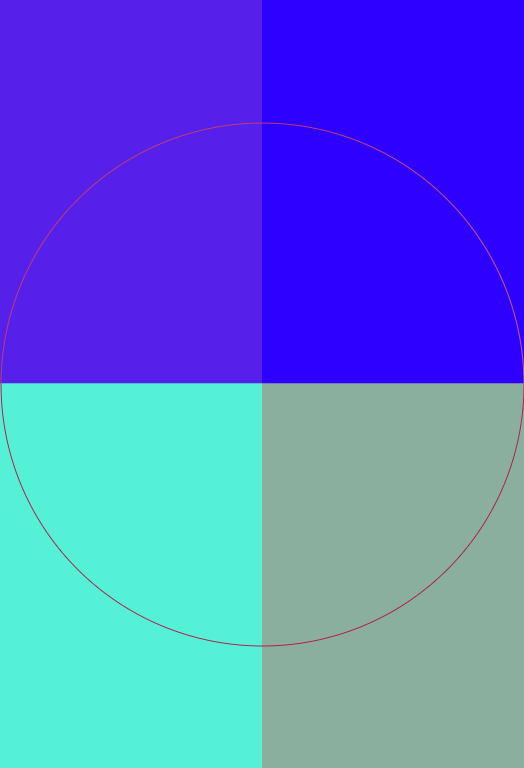
A WebGL 1 fragment shader for this background:

```glsl
precision highp float;
// Four flat colour quadrants meeting at the centre, crossed by a hairline ring
// that spans the full width. Quadrants are blended by two softened steps;
// the ring is a circle distance function tinted by height and side.

#define RING_CENTER vec2(0.501, -0.001)
#define RING_RADIUS 0.499
#define RING_HALF_WIDTH 0.0009
#define SEAM_LIFT 0.0014
#define VIOLET vec3(0.340, 0.125, 0.918)
#define BLUE vec3(0.176, 0.000, 1.000)
#define AQUA vec3(0.330, 0.945, 0.845)
#define SAGE vec3(0.540, 0.687, 0.620)
#define RING_ROSE vec3(0.76, 0.24, 0.42)
#define RING_ORANGE vec3(0.82, 0.38, 0.38)
#define RING_CRIMSON vec3(0.70, 0.10, 0.28)

uniform vec2 u_resolution;

// Antialiased step: 0 below the edge, 1 above it
float softStep(float signedDistance, float pixel) {
  return clamp(signedDistance / pixel + 0.5, 0.0, 1.0);
}

// Antialiased coverage of a thin circular outline
float ringCoverage(vec2 p, float pixel) {
  float d = length(p - RING_CENTER) - RING_RADIUS;
  return softStep(d + RING_HALF_WIDTH, pixel)
       - softStep(d - RING_HALF_WIDTH, pixel);
}

void main() {
  // Canvas widths: x runs 0 to 1, y is zero at mid height
  float pixel = 1.0 / u_resolution.x;
  vec2 p = gl_FragCoord.xy * pixel;
  p.y -= 0.5 * u_resolution.y * pixel;

  // Quadrants
  float right = softStep(p.x - 0.5, pixel);
  float upper = softStep(p.y - SEAM_LIFT, pixel);
  vec3 color = mix(mix(AQUA, SAGE, right), mix(VIOLET, BLUE, right), upper);

  // Ring, warmer toward the upper right
  vec3 upperTint = mix(RING_ROSE, RING_ORANGE, smoothstep(0.5, 1.0, p.x));
  vec3 ringTint = mix(RING_CRIMSON, upperTint, upper);
  color = mix(color, ringTint, ringCoverage(p, pixel));

  gl_FragColor = vec4(color, 1.0);
}
```
